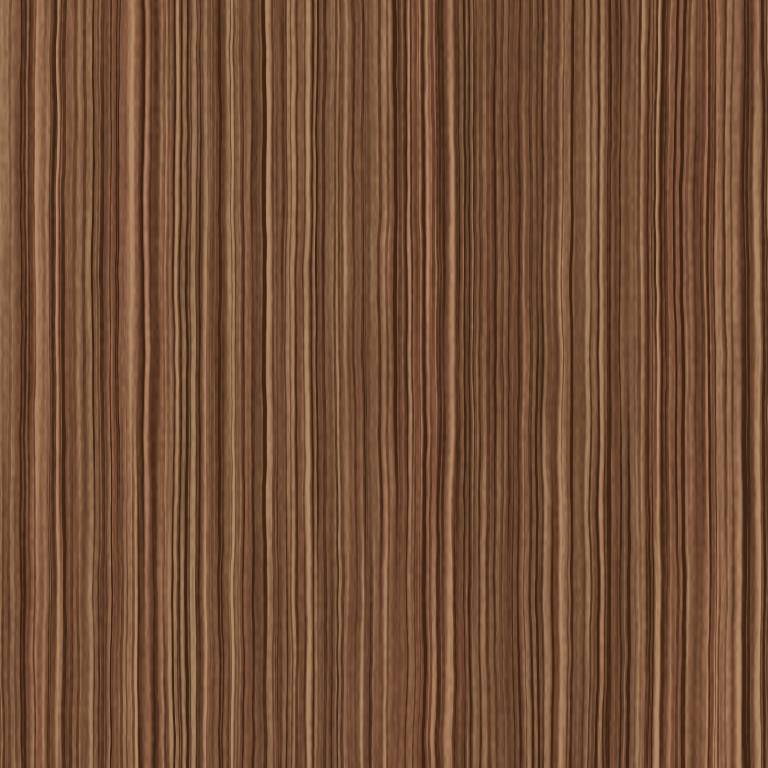
Write a three.js fragment shader that draws this texture.

```glsl
varying vec2 vUv;

const vec3 DARK_HEARTWOOD = vec3(0.235, 0.140, 0.080);
const vec3 MID_BROWN = vec3(0.440, 0.290, 0.200);
const vec3 PALE_SAPWOOD = vec3(0.690, 0.540, 0.400);
const vec3 RED_TINT = vec3(0.020, -0.009, -0.002);

float hash(vec2 p) {
  vec3 q = fract(vec3(p.xyx) * 0.1031);
  q += dot(q, q.yzx + 33.33);
  return fract((q.x + q.y) * q.z);
}

// Value noise; a higher crispness gives flatter bands with sharper sides.
float bandNoise(vec2 p, float crispness) {
  vec2 cell = floor(p);
  vec2 f = fract(p);
  float margin = 0.5 * crispness;
  float sx = smoothstep(margin, 1.0 - margin, f.x);
  float sy = smoothstep(0.0, 1.0, f.y);
  float low = mix(hash(cell), hash(cell + vec2(1.0, 0.0)), sx);
  float high = mix(hash(cell + vec2(0.0, 1.0)), hash(cell + vec2(1.0, 1.0)), sx);
  return mix(low, high, sy);
}

// Noise centred on zero, shifted by a seed so that layers differ.
float grain(vec2 p, vec2 frequency, float crispness, float seed) {
  return bandNoise(p * frequency + vec2(seed * 17.0, seed * 5.3), crispness) - 0.5;
}

// Grain minus its neighbours, so that stripes contrast without broad zones.
float stripes(vec2 p, vec2 frequency, float crispness, float seed) {
  vec2 neighbour = vec2(1.0 / frequency.x, 0.0);
  float sides = grain(p - neighbour, frequency, crispness, seed)
              + grain(p + neighbour, frequency, crispness, seed);
  return grain(p, frequency, crispness, seed) - 0.35 * sides;
}

// Gentle sideways drift shared by neighbouring fibres.
float bend(vec2 p) {
  return 0.0045 * grain(p, vec2(9.0, 2.5), 0.0, 1.0)
       + 0.0028 * grain(p, vec2(26.0, 10.0), 0.0, 2.0)
       + 0.0014 * grain(p, vec2(70.0, 28.0), 0.0, 3.0);
}

// One thin dark vein per column, fading in and out along its length.
float veins(vec2 p, float count, float seed) {
  float x = p.x * count;
  float column = floor(x);
  vec2 id = vec2(column + 40.0, seed);
  float wobble = 0.14 * (bandNoise(vec2(column + 0.5, p.y * 9.0 + seed), 0.0) - 0.5);
  float centre = mix(0.25, 0.75, hash(id)) + wobble;
  float halfWidth = mix(0.0006, 0.0022, pow(hash(id + 7.1), 2.0));
  float distanceToVein = abs(x - column - centre) / count;
  float line = 1.0 - smoothstep(halfWidth - 0.0006, halfWidth + 0.0010, distanceToVein);
  float presence = smoothstep(0.2, 0.65, bandNoise(vec2(column, p.y * 1.4 + seed * 3.0), 0.0));
  return line * presence;
}

// Layered bands from broad growth zones down to single fibres.
float woodTone(vec2 p) {
  float tone = 0.61;
  tone += 0.07 * grain(p, vec2(13.0, 0.4), 0.0, 4.0);
  tone += 0.25 * stripes(p, vec2(62.0, 0.4), 0.45, 5.0);
  tone += 0.45 * stripes(p, vec2(118.0, 0.6), 0.35, 6.0);
  tone += 0.50 * stripes(p, vec2(205.0, 1.2), 0.1, 7.0);
  tone += 0.22 * grain(p, vec2(340.0, 7.0), 0.0, 8.0);
  tone += 0.15 * grain(p, vec2(450.0, 110.0), 0.0, 9.0);
  return tone;
}

vec3 woodColor(float tone) {
  vec3 color = mix(DARK_HEARTWOOD, MID_BROWN, smoothstep(-0.1, 0.6, tone) * 1.05);
  return mix(color, PALE_SAPWOOD, smoothstep(0.42, 1.12, tone));
}

void main() {
  vec2 p = vUv;
  p.x += bend(p);

  // Uneven spacing makes some stripes wide and others narrow.
  p.x += 0.009 * grain(vec2(p.x, 0.0), vec2(37.0, 1.0), 0.0, 10.0);

  float tone = woodTone(p);
  tone -= 0.44 * veins(p, 79.0, 3.0);
  tone -= 0.38 * veins(p, 122.0, 11.0);

  // Reddish and yellowish zones alternate across the board.
  float redness = 0.6 * grain(p, vec2(14.0, 0.5), 0.0, 12.0)
                + 1.1 * grain(p, vec2(62.0, 0.5), 0.3, 13.0);
  vec3 color = woodColor(tone) + RED_TINT * redness * smoothstep(0.1, 0.6, tone);

  gl_FragColor = vec4(clamp(color, 0.0, 1.0), 1.0);
}
```
